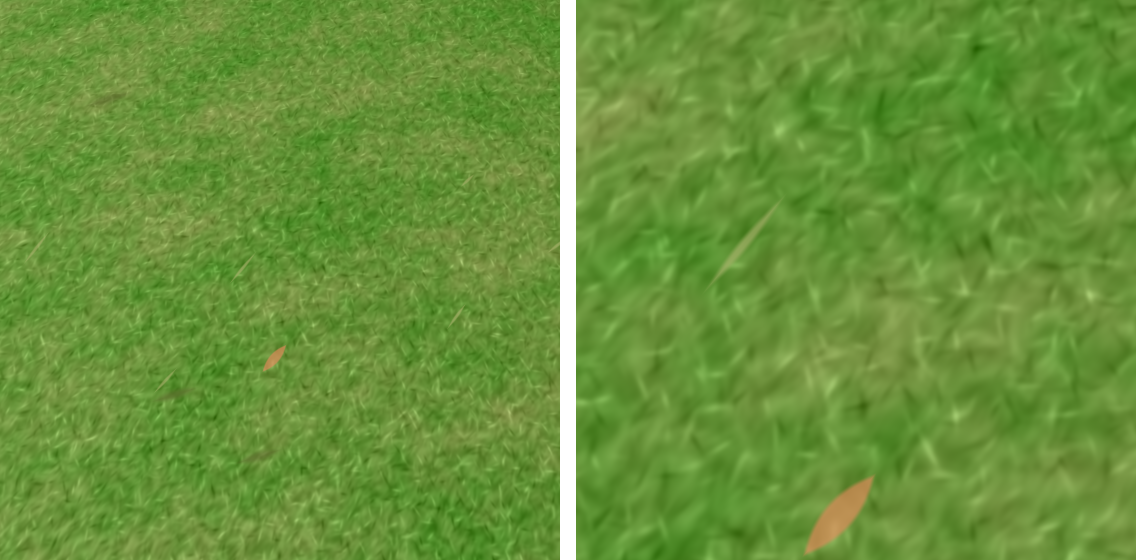
Left: the whole. Right: its middle third, enlarged.
This texture is drawn by a WebGL 2 fragment shader. Its source:

```glsl
#version 300 es
precision highp float;

uniform vec2 u_resolution;
out vec4 fragColor;

const float TAU = 6.28319;
const vec3 GRASS = vec3(0.405, 0.572, 0.222);
const vec3 TONE_STEP = vec3(0.060, 0.061, 0.057);
const vec3 DRY_SHIFT = vec3(0.090, -0.015, 0.045);
const vec3 STRAW = vec3(0.66, 0.70, 0.42);
const vec3 SOIL = vec3(0.32, 0.35, 0.13);
const vec3 DEAD_LEAF = vec3(0.76, 0.55, 0.32);

vec2 hash2(vec2 p) {
  vec3 q = fract(p.xyx * vec3(0.1031, 0.1030, 0.0973));
  q += dot(q, q.yzx + 33.33);
  return fract((q.xx + q.yz) * q.zy);
}

vec2 rotate(vec2 p, float angle) {
  float c = cos(angle), s = sin(angle);
  return vec2(c * p.x + s * p.y, c * p.y - s * p.x);
}

float cornerSlope(vec2 cell, vec2 offset) {
  float angle = TAU * hash2(cell).x;
  return dot(vec2(cos(angle), sin(angle)), offset);
}

float gradientNoise(vec2 p) {
  vec2 i = floor(p), f = fract(p);
  vec2 u = f * f * f * (f * (f * 6.0 - 15.0) + 10.0);
  vec2 e = vec2(1.0, 0.0);
  float low = mix(cornerSlope(i, f), cornerSlope(i + e.xy, f - e.xy), u.x);
  float high = mix(cornerSlope(i + e.yx, f - e.yx), cornerSlope(i + e.xx, f - e.xx), u.x);
  return mix(low, high, u.y);
}

// Lawn seen at a slant: features shrink and flatten towards the top
vec2 groundPlane(vec2 uv) {
  return vec2(uv.x - 0.5, 2.0) / (2.5 - uv.y) + 4.0;
}

// Soft light and dark strokes, one per cell
float blades(vec2 p, float seed) {
  vec2 cell = floor(p);
  float sum = 0.0;
  for (int y = -1; y <= 1; y++) {
    for (int x = -1; x <= 1; x++) {
      vec2 id = cell + vec2(x, y);
      vec2 place = hash2(id + seed);
      vec2 kind = hash2(id + seed + 57.0);
      vec2 d = rotate(p - id - place, 1.0 + 2.4 * (kind.x - 0.5));
      d.y += 0.35 * (place.x - 0.5) * d.x * d.x;
      d /= vec2(0.28 + 0.22 * place.y, 0.13);
      sum += 3.6 * (kind.y - 0.42) * exp(-dot(d, d));
    }
  }
  return sum;
}

// Pointed oval coverage along a tilted axis
float leaf(vec2 p, vec2 center, float angle, vec2 halfSize, float blur) {
  vec2 d = rotate(p - center, angle);
  float along = d.x / halfSize.x;
  float width = halfSize.y * (1.0 - along * along);
  return 1.0 - smoothstep(-blur, blur, abs(d.y) - width);
}

float grassTone(vec2 ground) {
  vec2 p = ground * 135.0;
  vec2 bend = vec2(gradientNoise(p * 0.45), gradientNoise(p * 0.45 + 31.7));
  float clumps = gradientNoise(rotate(p, 0.5) * vec2(0.8, 1.1) + 0.8 * bend);
  float fine = gradientNoise(rotate(p, 0.9) * vec2(1.3, 2.1) + bend);
  float strokes = blades(p * 0.75, 11.0) + blades(p * 0.95 + 0.4, 83.0);
  return 2.0 * clumps + 1.2 * fine + strokes - 0.1;
}

void main() {
  vec2 uv = gl_FragCoord.xy / u_resolution.y;
  vec2 ground = groundPlane(uv);
  float blur = max(0.0018, 1.0 / u_resolution.y);

  // Broad patches, drawn out across the slope
  vec2 patchPos = rotate(ground, 0.3) * vec2(7.0, 15.0);
  float patches = gradientNoise(patchPos) + 0.6 * gradientNoise(patchPos * 2.3 + 9.0);
  float mottle = gradientNoise(ground * 60.0 + 17.0);

  float tone = grassTone(ground) * mix(1.05, 0.78, uv.y);
  tone += 0.7 * patches + 0.5 * mottle + 0.5 * (0.5 - uv.x);
  float dryness = patches + 0.6 * mottle;
  vec3 color = GRASS + tone * TONE_STEP + dryness * DRY_SHIFT;

  // Scattered straw and bare streaks
  for (int i = 0; i < 9; i++) {
    vec2 center = hash2(vec2(float(i) * 7.3 + 2.0, 19.0));
    vec2 kind = hash2(vec2(float(i) * 3.7 + 5.0, 41.0));
    bool bare = i % 3 == 0;
    vec2 halfSize = bare ? vec2(0.035, 0.007) : vec2(0.012 + 0.022 * kind.x, 0.0025);
    float angle = bare ? 0.3 : 0.5 + 0.5 * kind.y;
    float cover = leaf(uv, center, angle, halfSize, bare ? 0.006 : blur);
    color = mix(color, bare ? SOIL : STRAW, cover * (bare ? 0.5 : 0.65));
  }

  // One fallen leaf
  float fallen = leaf(uv, vec2(0.49, 0.36), 0.85, vec2(0.031, 0.0085), blur);
  color = mix(color, DEAD_LEAF + 0.02 * tone, 0.9 * fallen);

  fragColor = vec4(clamp(color, 0.0, 1.0), 1.0);
}
```
